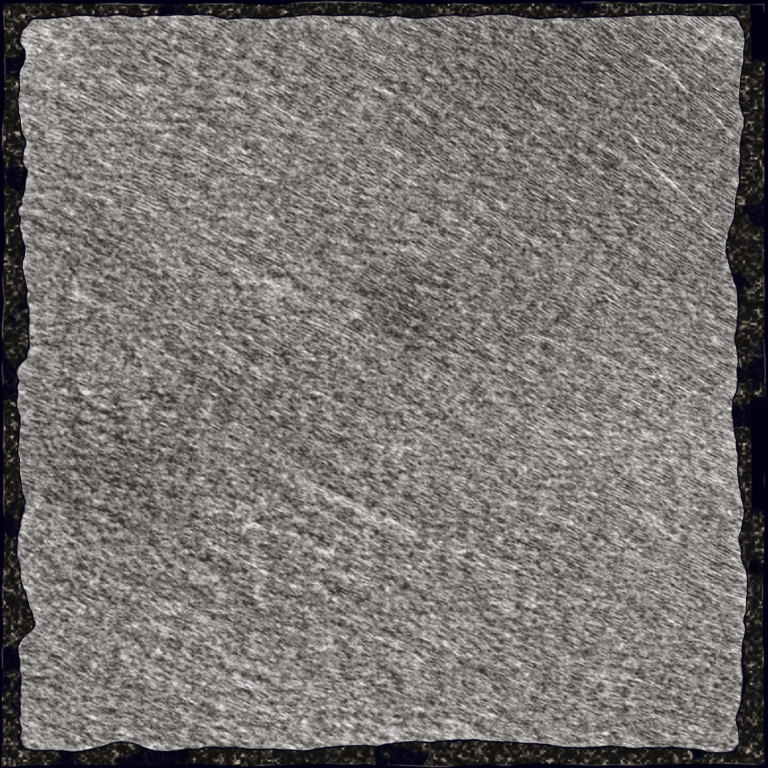
Give the GLSL for this texture, as a Shadertoy shader.

```glsl
#define GRAIN 0.30
#define FINE_GRAIN 0.34
#define SPECKLE 0.20
#define CLEAVAGE 0.15
#define VEIN_WIDTH 0.0018
#define EDGE_WOBBLE 0.034
#define EDGE_SOFT 0.0013
#define STONE_TONE 0.496
#define NAVY vec3(0.005, 0.005, 0.075)

float hash(vec2 p) {
    return fract(sin(dot(p, vec2(127.1, 311.7))) * 43758.5);
}

float noise(vec2 p) {
    vec2 i = floor(p), f = fract(p);
    f = f * f * (3.0 - 2.0 * f);
    return mix(mix(hash(i), hash(i + vec2(1, 0)), f.x),
               mix(hash(i + vec2(0, 1)), hash(i + vec2(1, 1)), f.x), f.y);
}

float fbm(vec2 p) {
    float sum = 0.0, amp = 0.53;
    for (int i = 0; i < 4; i++) {
        sum += amp * noise(p);
        p = p * 2.07 + 13.7;
        amp *= 0.5;
    }
    return sum;
}

float segment(vec2 p, vec2 a, vec2 b) {
    vec2 d = b - a;
    return length(p - a - d * clamp(dot(p - a, d) / dot(d, d), 0.0, 1.0));
}

float bump(float x, float center, float width) {
    float t = (x - center) / width;
    return exp(-t * t);
}

float smoothMin(float a, float b, float k) {
    float h = max(k - abs(a - b), 0.0) / k;
    return min(a, b) - h * h * k * 0.25;
}

// Chipped outline of the slab, positive inside
float slabDistance(vec2 p) {
    float left = 0.028 + 0.020 * bump(p.y, 0.185, 0.022) + 0.006 * bump(p.y, 0.57, 0.04)
               + EDGE_WOBBLE * (fbm(vec2(p.y * 18.0, p.x * 20.0)) - 0.5);
    float right = 0.038 + 0.015 * bump(p.y, 0.68, 0.07) + 0.011 * bump(p.y, 0.48, 0.05)
                - 0.009 * bump(p.y, 0.24, 0.06)
                + 0.7 * EDGE_WOBBLE * (fbm(vec2(p.y * 18.0, 17.0 + p.x * 20.0)) - 0.5);
    float top = 0.022 + 0.35 * EDGE_WOBBLE * (fbm(vec2(p.x * 20.0, 29.0)) - 0.5);
    float bottom = 0.024 + 0.013 * bump(p.x, 0.16, 0.035) + 0.012 * bump(p.x, 0.62, 0.13)
                 + 0.4 * EDGE_WOBBLE * (fbm(vec2(p.x * 20.0, 41.0)) - 0.5);
    float sides = smoothMin(p.x - left, 1.0 - right - p.x, 0.03);
    return smoothMin(sides, smoothMin(p.y - bottom, 1.0 - top - p.y, 0.015), 0.02);
}

// Broad light and dark areas: center, radius, strength
float patches(vec2 p) {
    vec4 spots[8] = vec4[8](
        vec4(0.72, 0.88, 0.28, -0.06), vec4(0.13, 0.68, 0.06, -0.07),
        vec4(0.53, 0.59, 0.05, -0.09), vec4(0.14, 0.37, 0.10, -0.085),
        vec4(0.34, 0.45, 0.13, -0.045), vec4(0.85, 0.41, 0.16, 0.045),
        vec4(0.05, 0.95, 0.07, 0.10), vec4(0.45, 0.10, 0.30, 0.02));
    float tone = 0.0;
    for (int i = 0; i < 8; i++) {
        vec2 d = p - spots[i].xy;
        d.y += 0.35 * d.x;
        tone += spots[i].w * exp(-dot(d, d) / (spots[i].z * spots[i].z));
    }
    return tone;
}

// Pale mineral veins, broken along their length
float veins(vec2 p) {
    vec4 lines[8] = vec4[8](
        vec4(0.82, 0.945, 0.88, 0.90), vec4(0.88, 0.90, 0.955, 0.825),
        vec4(0.81, 0.83, 0.935, 0.695), vec4(0.08, 0.89, 0.36, 0.76),
        vec4(0.24, 0.31, 0.35, 0.255), vec4(0.59, 0.30, 0.70, 0.245),
        vec4(0.06, 0.32, 0.13, 0.275), vec4(0.70, 0.56, 0.95, 0.475));
    vec2 q = p + 0.014 * (vec2(fbm(p * 28.0), fbm(p * 28.0 + 9.0)) - 0.5);
    float glow = 0.0;
    for (int i = 0; i < 8; i++) {
        float d = segment(q, lines[i].xy, lines[i].zw);
        float strength = i < 3 ? 1.0 : 0.65;
        glow = max(glow, strength * exp(-d * d / (VEIN_WIDTH * VEIN_WIDTH)));
    }
    return glow * smoothstep(0.1, 0.5, noise(p * 60.0));
}

vec3 stone(vec2 p, float inside) {
    // Grain coordinates: along and across the bedding, steeper at upper right
    vec2 g = vec2(p.x - 0.45 * p.y, p.y + 0.42 * p.x + 0.25 * p.x * p.x * p.y);
    g.y += 0.010 * (fbm(p * 16.0) - 0.5);
    float tone = STONE_TONE + patches(p) + 0.08 * (fbm(g * vec2(4.0, 15.0)) - 0.5);
    tone += GRAIN * (noise(g * vec2(95.0, 240.0)) - 0.5);
    tone += FINE_GRAIN * (noise(g * vec2(190.0, 370.0) + 31.0) - 0.5);
    tone += SPECKLE * (noise(p * 390.0) - 0.5);
    // Raised cleavage steps, lit from above
    vec2 ridge = g * vec2(12.0, 85.0);
    float relief = noise(ridge) - noise(ridge + vec2(0.0, 0.45));
    tone += CLEAVAGE * relief * (0.4 + noise(p * 9.0));
    // Thin pale seams that come and go along the bedding
    float seam = 1.0 - abs(2.0 * noise(g * vec2(7.0, 38.0) + 3.0) - 1.0);
    tone += 0.15 * smoothstep(0.88, 1.0, seam) * smoothstep(0.5, 0.8, noise(p * 19.0));
    float flecks = noise(g * vec2(65.0, 170.0) + 71.0);
    tone += 0.16 * smoothstep(0.78, 0.95, flecks) + 0.30 * veins(p);
    tone += 0.09 * exp(-inside / 0.010);
    tone = clamp(tone, 0.20, 0.88);
    return tone + vec3(0.013, -0.004, -0.016) * (1.3 - tone);
}

vec3 rim(vec2 p, float inside) {
    // Rough broken border with navy gaps
    float rough = noise(p * 320.0) * noise(p * 190.0 + 5.0);
    vec3 rubble = vec3(0.07, 0.063, 0.06) + vec3(0.60, 0.56, 0.50) * rough * rough * 1.5;
    float outer = min(min(p.x, 1.0 - p.x), min(p.y, 1.0 - p.y));
    float ragged = outer - 0.004 - 0.008 * (fbm(p * 17.0) - 0.4);
    float notch = smoothstep(0.978, 0.982, p.x + 0.005 * noise(p * 25.0));
    float gaps = smoothstep(0.325, 0.34, p.y) * (1.0 - smoothstep(0.475, 0.49, p.y));
    gaps = max(gaps, smoothstep(0.915, 0.925, p.y));
    float cover = smoothstep(-EDGE_SOFT, EDGE_SOFT, ragged) * (1.0 - notch * gaps);
    cover *= 1.0 - 0.85 * smoothstep(0.58, 0.68, fbm(p * 22.0 + 8.0));
    cover *= smoothstep(0.0, 0.004, -inside);
    vec3 color = mix(NAVY, rubble, cover);
    float chipLine = bump(ragged, 0.0, 0.0011) * smoothstep(0.5, 0.75, noise(p * 35.0));
    return color + 0.22 * chipLine * vec3(1.0, 0.94, 0.84);
}

void mainImage(out vec4 fragColor, in vec2 fragCoord) {
    vec2 p = fragCoord / iResolution.xy;
    float inside = slabDistance(p);
    float slab = smoothstep(-EDGE_SOFT, EDGE_SOFT, inside);
    fragColor = vec4(mix(rim(p, inside), stone(p, max(inside, 0.0)), slab), 1.0);
}
```
